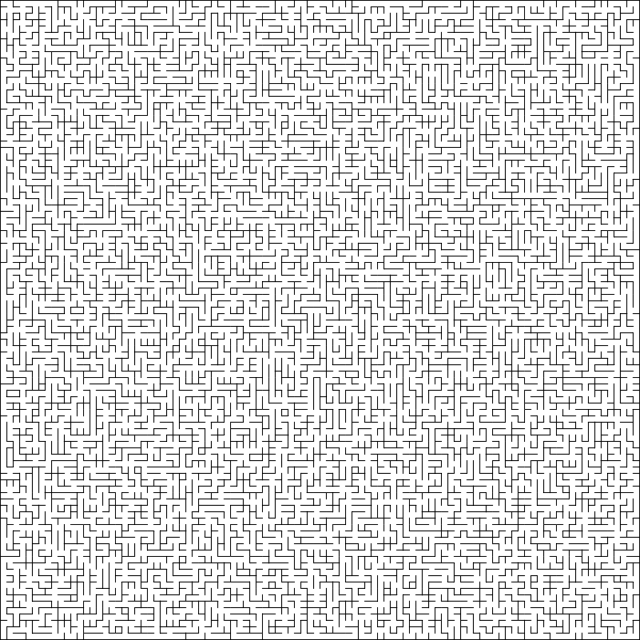
This pattern is drawn by a Shadertoy shader. Its source:

```glsl
const int CELLS = 100;
const float WALL_WIDTH = 0.14; // in cells

uint hash(ivec2 v) {
    uint h = uint(v.x + 512) * 0x9E37u + uint(v.y + 512) * 0x85EBCAu;
    h = (h ^ (h >> 15)) * 0x2C1B3C6Du;
    h = (h ^ (h >> 12)) * 0x297A2D39u;
    return h ^ (h >> 15);
}

// One of the four axis directions, chosen at random for each grid vertex
ivec2 heading(ivec2 v) {
    int k = int(hash(v) >> 7) & 3;
    int s = 1 - (k & 2);
    return (k & 1) == 0 ? ivec2(s, 0) : ivec2(0, s);
}

// Follow the headings: a walk that closes on itself after 2, 4, 6, 8, 12 or 24
// steps is a loop, which is opened by reversing every second vertex
ivec2 wallDirection(ivec2 v) {
    ivec2 walker = v;
    for (int i = 0; i < 24; i++) walker += heading(walker);
    bool opensLoop = walker == v && ((v.x + v.y) & 1) == 0;
    return opensLoop ? -heading(v) : heading(v);
}

// Box-filtered coverage of an interval, at a distance from its middle
float coverage(float dist, float halfSize, float blur) {
    float lo = max(dist - 0.5 * blur, -halfSize);
    float hi = min(dist + 0.5 * blur, halfSize);
    return max(hi - lo, 0.0) / blur;
}

void mainImage(out vec4 fragColor, in vec2 fragCoord) {
    float n = float(CELLS);
    float span = n + WALL_WIDTH; // leaves room for the outer walls
    vec2 p = (fragCoord / iResolution.xy - 0.5) * span + 0.5 * n;
    float blur = 1.15 * span / iResolution.y;
    float halfWidth = 0.5 * WALL_WIDTH;

    // Outer frame
    vec2 edge = min(abs(p), abs(p - n));
    float vertical = coverage(edge.x, halfWidth, blur);
    float horizontal = coverage(edge.y, halfWidth, blur);

    // Each inner vertex at the corners of this cell grows one wall
    ivec2 cell = ivec2(floor(p));
    for (int i = 0; i < 4; i++) {
        ivec2 v = cell + ivec2(i & 1, i >> 1);
        if (min(v.x, v.y) < 1 || max(v.x, v.y) >= CELLS) continue;
        ivec2 dir = wallDirection(v);
        vec2 d = abs(p - vec2(v) - 0.5 * vec2(dir));
        vec2 halfSize = halfWidth + 0.5 * abs(vec2(dir));
        float wall = coverage(d.x, halfSize.x, blur) * coverage(d.y, halfSize.y, blur);
        if (dir.x == 0) vertical = max(vertical, wall);
        else horizontal = max(horizontal, wall);
    }

    float paper = (1.0 - vertical) * (1.0 - horizontal);
    fragColor = vec4(vec3(paper), 1.0);
}
```
